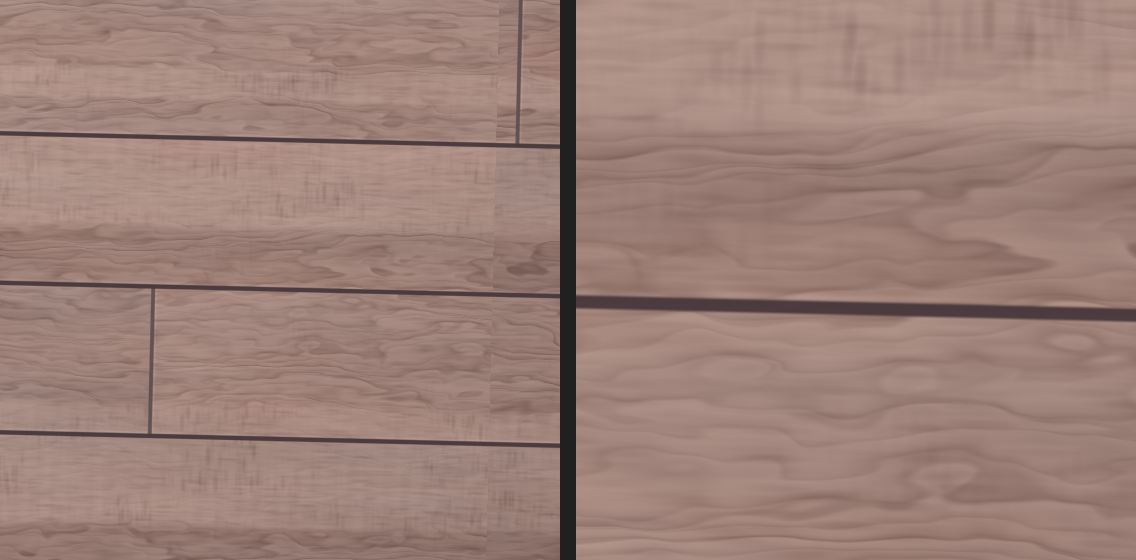
Left, the full canvas; right, a detail of the centre.
A WebGL 1 fragment shader for this texture:

```glsl
precision highp float;
uniform vec2 u_resolution;

#define ROW_HEIGHT 0.267
#define FIRST_SEAM 0.228
#define TILT 0.024
#define SEAM_HALF 0.0039
#define BUTT_HALF 0.0034
#define PLANK_LENGTH 2.4
#define FIRST_BUTT 0.262
#define BUTT_SHIFT 1.522
#define PRINT_JOINT 0.868
#define FIGURE_STRENGTH 0.42
#define TICK_STRENGTH 0.24
#define FIBRE_STRENGTH 0.07

const vec3 LIGHT_WOOD = vec3(0.745, 0.635, 0.595);
const vec3 DARK_WOOD = vec3(0.470, 0.365, 0.340);
const vec3 SEAM_COLOR = vec3(0.285, 0.220, 0.235);
const vec3 BUTT_COLOR = vec3(0.370, 0.300, 0.310);

float hash(vec2 p) {
  return fract(sin(dot(p, vec2(127.1, 311.7))) * 4375.85);
}

// Layered sines, each octave turned and bent by the one before
float waves(vec2 p) {
  float sum = 0.0, amp = 0.5, bend = 0.0;
  for (int i = 0; i < 5; i++) {
    bend = sin(p.x + 1.3 * sin(p.y * 0.7 + bend)) * cos(p.y + bend);
    sum += amp * bend;
    p = mat2(0.88, 0.47, -0.47, 0.88) * p * 1.85 + 2.7;
    amp *= 0.6;
  }
  return sum;
}

// Cellular marks of random strength, one per cell
float flecks(vec2 p) {
  vec2 cell = floor(p);
  float mark = 0.0;
  for (int j = -1; j <= 1; j++) {
    for (int i = -1; i <= 1; i++) {
      vec2 c = cell + vec2(float(i), float(j));
      vec2 d = p - c - vec2(hash(c), hash(c + 17.3));
      float strength = hash(c + 41.9);
      mark = max(mark, strength * strength * (1.0 - smoothstep(0.1, 0.75, length(d))));
    }
  }
  return mark;
}

// Growth lines: sharp dark edge, then a fading shadow
float growthLines(float phase) {
  float s = fract(phase);
  return smoothstep(0.0, 0.16, s) * exp(-4.0 * s) * (1.0 - smoothstep(0.8, 1.0, s)) * 1.6;
}

float bar(float d, float halfWidth, float soft) {
  return 1.0 - smoothstep(halfWidth - soft, halfWidth + soft, abs(d));
}

void main() {
  vec2 uv = gl_FragCoord.xy / u_resolution;
  float soft = max(0.0012, 0.8 / min(u_resolution.x, u_resolution.y));

  // Slightly turned rows of planks
  vec2 p = uv + TILT * vec2(-uv.y, uv.x);
  float v = (p.y - FIRST_SEAM) / ROW_HEIGHT;
  float row = floor(v);
  v -= row;
  float butt = mod(FIRST_BUTT + BUTT_SHIFT * row, PLANK_LENGTH);
  float piece = step(butt, p.x) + 2.0 * step(PRINT_JOINT, p.x);
  float seed = hash(vec2(row + 5.0, piece + 2.0));
  vec2 g = p + vec2(seed * 9.0, seed * 5.0);

  // Calm and figured strips along each plank
  float odd = mod(row, 2.0);
  float wobble = v + 0.025 * waves(vec2(p.x * 9.0, row * 4.0));
  float bandStart = 0.02 + 0.12 * row;
  float calmBand = smoothstep(bandStart - 0.02, bandStart + 0.02, wobble)
                 * (1.0 - smoothstep(bandStart + 0.17, bandStart + 0.23, wobble));
  float calm = mix(calmBand, smoothstep(0.36, 0.44, wobble), odd);
  float figured = 1.0 - calm;

  // Broad shading and light falling from the upper left
  float tone = 0.66 + 0.17 * (uv.y - 0.5) - 0.10 * (uv.x - 0.5);
  tone += 0.10 * calm - 0.08 * figured * odd + 0.10 * (seed - 0.5);
  tone += 0.10 * waves(g * vec2(4.0, 26.0));
  tone -= 0.05 * step(PRINT_JOINT, p.x);

  // Looping figure, fading in and out along the strip
  float height = waves(g * vec2(5.5, 20.0));
  float fade = 0.65 + 0.5 * waves(g * vec2(6.0, 15.0) + 4.0);
  float lines = growthLines(g.y * 24.0 + 2.1 * height);
  float fineLines = growthLines(g.y * 62.0 + 2.6 * height);
  tone -= FIGURE_STRENGTH * lines * fade * mix(0.16, 1.0, figured);
  tone -= 0.16 * fineLines * mix(0.5, 1.0, figured);

  // Cross ticks, pores and fibres
  float cluster = smoothstep(-0.25, 0.5, waves(g * vec2(13.0, 24.0) + 8.0));
  float ticks = flecks(g * vec2(125.0, 27.0));
  tone -= TICK_STRENGTH * ticks * cluster * mix(0.2, 1.0, calm);
  tone -= 0.15 * flecks(g * vec2(24.0, 170.0));
  tone += FIBRE_STRENGTH * waves(g * vec2(16.0, 230.0));
  tone += 0.04 * calm * waves(g * vec2(190.0, 14.0));

  vec3 color = mix(DARK_WOOD, LIGHT_WOOD, clamp(tone, 0.0, 1.05));
  color += vec3(0.015, -0.005, -0.010) * waves(g * vec2(2.0, 15.0));

  // Butt joints and long seams, each with a pale bevel
  float seamDistance = (v - step(0.5, v)) * ROW_HEIGHT;
  float buttDistance = p.x - butt;
  float bevel = max(bar(seamDistance - 0.006, 0.0015, 0.002),
                    bar(buttDistance - 0.0055, 0.001, 0.002));
  color += 0.05 * bevel;
  color = mix(color, BUTT_COLOR, 0.92 * bar(buttDistance, BUTT_HALF, soft));
  color = mix(color, SEAM_COLOR, 0.96 * bar(seamDistance, SEAM_HALF, soft));

  gl_FragColor = vec4(color, 1.0);
}
```
